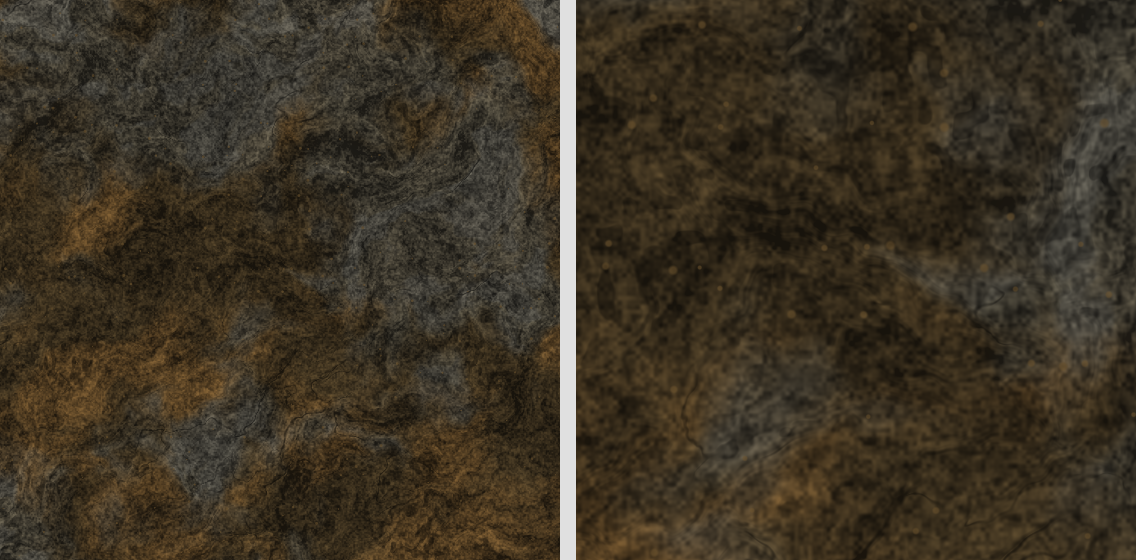
Left: the whole. Right: its middle third, enlarged.
Reproduce this texture procedurally as a WebGL 1 fragment shader.

```glsl
precision highp float;
uniform vec2 u_resolution;

#define PATCH_SCALE 4.2
#define SLATE_LEVEL 0.545
#define MOTTLE 0.85
#define RELIEF 3.6
#define GRAIN 0.95
#define CRACK_DEPTH 0.42
#define PIT_DEPTH 0.30
#define SPECK_CELLS 70.0

float hash(vec2 p) {
  vec3 q = fract(p.xyx * 0.1031);
  q += dot(q, q.yzx + 33.33);
  return fract((q.x + q.y) * q.z);
}

float noise(vec2 p) {
  vec2 i = floor(p), f = fract(p);
  f = f * f * (3.0 - 2.0 * f);
  float low = mix(hash(i), hash(i + vec2(1.0, 0.0)), f.x);
  float high = mix(hash(i + vec2(0.0, 1.0)), hash(i + vec2(1.0, 1.0)), f.x);
  return mix(low, high, f.y);
}

float fbm(vec2 p) {
  float sum = 0.0, amp = 0.5;
  for (int i = 0; i < 5; i++) {
    sum += amp * noise(p);
    p = mat2(1.6, 1.2, -1.2, 1.6) * p + 17.3;
    amp *= 0.5;
  }
  return sum / 0.96875;
}

// Thin broken line along the middle contour of a noise field
float crack(vec2 p, float width) {
  float ridge = abs(fbm(p) - 0.5);
  float broken = smoothstep(0.48, 0.66, fbm(p * 0.9 + 41.0));
  return (1.0 - smoothstep(0.0, width, ridge)) * broken;
}

// Small scattered mineral points, one candidate per cell
float specks(vec2 p) {
  vec2 cell = floor(p);
  vec2 centre = 0.3 + 0.4 * vec2(hash(cell + 5.0), hash(cell + 91.0));
  float radius = mix(0.10, 0.26, hash(cell + 37.0));
  float dist = length(fract(p) - centre);
  return step(0.93, hash(cell)) * (1.0 - smoothstep(radius * 0.4, radius, dist));
}

void main() {
  vec2 p = gl_FragCoord.xy / min(u_resolution.x, u_resolution.y) + 3.0;

  // Strata rise gently to the right; warping makes the borders ragged
  vec2 warp = vec2(fbm(p * 7.0 + 11.0), fbm(p * 7.0 + 53.0)) - 0.5;
  vec2 w = p + 0.13 * warp;
  vec2 strata = vec2(dot(w, vec2(0.88, 0.47)), 1.5 * dot(w, vec2(-0.47, 0.88)));

  float patches = fbm(w * PATCH_SCALE + 7.0);
  float slateMask = smoothstep(SLATE_LEVEL - 0.07, SLATE_LEVEL + 0.07, patches);
  float stain = fbm(strata * 6.0 + 29.0);
  float mottle = fbm(strata * 15.0 + 83.0);

  // Rusty ground and cool slate
  vec3 umber = vec3(0.218, 0.176, 0.108);
  vec3 rust = vec3(0.292, 0.217, 0.118);
  vec3 slate = vec3(0.262, 0.248, 0.208);
  vec3 blueSlate = vec3(0.247, 0.243, 0.222);
  vec3 ochre = vec3(0.43, 0.33, 0.18);
  vec3 ground = mix(umber, rust, smoothstep(0.40, 0.66, stain));
  vec3 stone = mix(slate, blueSlate, smoothstep(0.45, 0.60, mottle));
  vec3 color = mix(ground, stone, slateMask * 0.9);

  // Light from the upper left over the rough surface
  vec2 toLight = vec2(-0.0018, 0.0022);
  vec2 bump = p * 17.0 + 5.0 * warp;
  float relief = fbm(bump - toLight * 17.0) - fbm(bump + toLight * 17.0);

  // Crisp grain in two sizes
  float grain = 0.55 * noise(p * 370.0) + 0.45 * noise(p * 190.0 + 61.0) - 0.5;

  float shade = 1.02 + MOTTLE * (mottle - 0.5) + 0.45 * (stain - 0.5);
  shade += RELIEF * relief + GRAIN * grain;

  // Dark seams, with a faint lit lip below each one
  vec2 seam = strata * 5.0 + 19.0;
  float lip = crack(seam + vec2(-0.006, 0.022), 0.014);
  float dark = max(crack(seam, 0.014), 0.7 * crack(strata * 11.0 + 67.0, 0.022));
  shade *= 1.0 + 0.14 * lip - CRACK_DEPTH * dark;

  // Crumbled pits gather in a few areas
  float crumble = smoothstep(0.52, 0.66, fbm(p * 8.0 + 101.0));
  float pits = smoothstep(0.58, 0.74, noise(p * 105.0 + 6.0 * warp));
  shade *= 1.0 - PIT_DEPTH * pits * (0.25 + 0.75 * crumble);

  color *= clamp(shade, 0.42, 1.75);
  color = mix(color, ochre, 0.55 * specks(p * SPECK_CELLS));
  gl_FragColor = vec4(color, 1.0);
}
```
